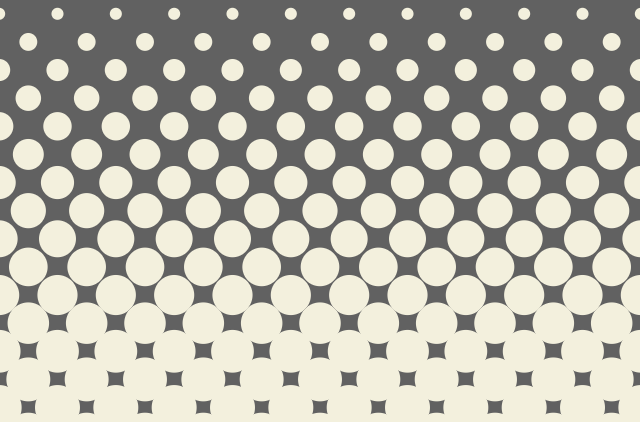
Reproduce this pattern procedurally as a Shadertoy shader.

```glsl
// Halftone fade: staggered rows of cream dots on grey that grow downwards
// until they merge and leave small concave squares between them.
// Each pixel takes the union of the nearest dot in its three closest rows.

#define PITCH 0.09115        // dot spacing along a row, in canvas widths
#define ROW_STEP 0.4821      // row spacing, in pitches
#define TOP_MARGIN 0.2365    // top edge to first row, in pitches
#define AREA_START 0.0106    // squared radius of the first row
#define AREA_GROWTH 0.01306  // squared radius gained per row
#define AREA_EASE 0.00023    // slowing of that growth
#define CREAM vec3(0.953, 0.943, 0.868)
#define GREY vec3(0.380, 0.380, 0.380)

// Dot radius for a row counted from the top, in pitches
float dotRadius(float row) {
    return sqrt(AREA_START + row * (AREA_GROWTH - AREA_EASE * row));
}

// Signed distance to the nearest dot of one row
float rowDistance(vec2 p, float row) {
    float stagger = 0.5 * mod(row + 1.0, 2.0);
    float dx = fract(p.x - stagger + 0.5) - 0.5;
    float dy = p.y - row * ROW_STEP;
    return length(vec2(dx, dy)) - dotRadius(row);
}

void mainImage(out vec4 fragColor, in vec2 fragCoord) {
    // Pitch units: x from the canvas centre, y down from the first row
    float unit = PITCH * iResolution.x;
    vec2 p = vec2(fragCoord.x - 0.5 * iResolution.x,
                  iResolution.y - fragCoord.y) / unit;
    p.y -= TOP_MARGIN;

    // Union of dots in the neighbouring rows
    float nearestRow = floor(p.y / ROW_STEP + 0.5);
    float dist = 1.0;
    for (int i = -1; i <= 1; i++) {
        float row = nearestRow + float(i);
        if (row >= 0.0) dist = min(dist, rowDistance(p, row));
    }

    // One-pixel soft edge
    float coverage = clamp(0.5 - dist * unit, 0.0, 1.0);
    fragColor = vec4(mix(GREY, CREAM, coverage), 1.0);
}
```
